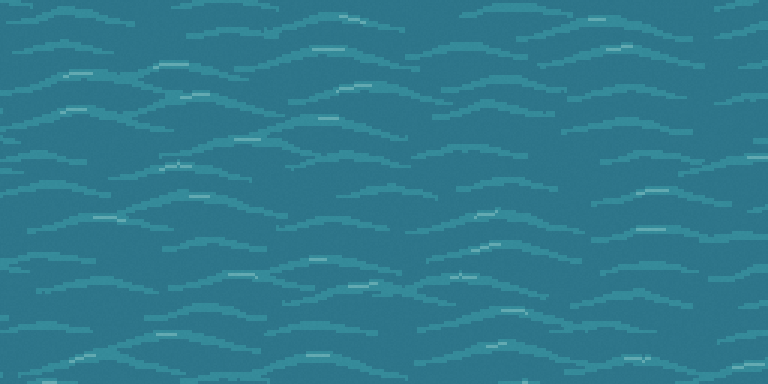
A WebGL 1 fragment shader for this texture:

```glsl
precision highp float;
// Pixel-art sea: bell-shaped ripples, thick at the crest and thin at the tips,
// scattered on a jittered grid of columns and snapped to square blocks.
// Larger ripples carry a short glint that follows the crest line.

uniform vec2 u_resolution;

// Lengths are in blocks unless noted
const float BLOCKS_HIGH = 128.0;              // blocks per canvas height
const vec2 SPACING = vec2(47.0, 11.4);        // distance between ripples
const vec2 JITTER = vec2(0.5, 0.34);          // scatter, as a share of spacing
const vec2 HALF_WIDTH = vec2(15.0, 31.0);     // smallest, largest ripple
const vec2 HEIGHT = vec2(2.6, 7.6);
const vec2 CREST_THICKNESS = vec2(2.5, 3.8);
const float TIP_THICKNESS = 1.6;
const float WOBBLE = 1.1;                     // unevenness of the crest line
const float WOBBLE_SCALE = 0.13;
const float GLINT_MIN_SIZE = 0.45;            // smaller ripples have no glint
const float GLINT_SHIFT = 7.0;                // furthest from the crest centre
const vec2 GLINT_HALF_LENGTH = vec2(3.2, 6.0);
const float GRAIN = 0.012;

const vec3 WATER = vec3(0.178, 0.460, 0.540);
const vec3 RIPPLE = vec3(0.208, 0.543, 0.602);
const vec3 GLINT = vec3(0.385, 0.665, 0.695);

const float PI = 3.14159;

float hash(vec2 p) {
  vec3 q = fract(p.xyx * vec3(0.1031, 0.1030, 0.0973));
  q += dot(q, q.yzx + 33.33);
  return fract((q.x + q.y) * q.z);
}

float gradientDot(vec2 corner, vec2 p) {
  float angle = 2.0 * PI * hash(corner);
  return dot(vec2(cos(angle), sin(angle)), p - corner);
}

float gradientNoise(vec2 p) {
  vec2 i = floor(p);
  vec2 f = p - i;
  vec2 w = f * f * f * (f * (f * 6.0 - 15.0) + 10.0);
  float low = mix(gradientDot(i, p), gradientDot(i + vec2(1.0, 0.0), p), w.x);
  float high = mix(gradientDot(i + vec2(0.0, 1.0), p),
                   gradientDot(i + vec2(1.0, 1.0), p), w.x);
  return mix(low, high, w.y);
}

// One ripple around its own centre: 0 = water, 1 = ripple, 2 = glint
float rippleLevel(vec2 p, vec2 id) {
  float size = hash(id + 17.3);
  float u = p.x / mix(HALF_WIDTH.x, HALF_WIDTH.y, size);
  if (abs(u) > 1.0) return 0.0;

  float bell = 0.5 + 0.5 * cos(PI * u);
  float wobble = WOBBLE * gradientNoise(vec2(p.x * WOBBLE_SCALE, 0.37)
                                        + id * vec2(31.0, 7.3));
  float crest = mix(HEIGHT.x, HEIGHT.y, size) * (bell - 0.5) + wobble;
  float thickness = mix(TIP_THICKNESS,
                        mix(CREST_THICKNESS.x, CREST_THICKNESS.y, size), bell);
  float depth = crest - p.y;
  if (depth < 0.0 || depth >= thickness) return 0.0;

  // Glint: the second row of blocks below the crest line
  float shift = GLINT_SHIFT * (2.0 * hash(id + 41.7) - 1.0);
  float halfLength = mix(GLINT_HALF_LENGTH.x, GLINT_HALF_LENGTH.y,
                         hash(id + 63.1));
  bool inRow = depth >= 1.0 && depth < 2.0;
  bool lit = size > GLINT_MIN_SIZE && abs(p.x - shift) < halfLength;
  return inRow && lit ? 2.0 : 1.0;
}

// Colour of the block that holds p
vec3 seaColor(vec2 p) {
  vec2 block = floor(p) + 0.5;
  float level = 0.0;
  for (int i = -1; i <= 1; i++) {
    float column = floor(block.x / SPACING.x) + float(i);
    float rise = hash(vec2(column, 5.7));     // each column starts elsewhere
    float row = floor(block.y / SPACING.y - rise);
    for (int j = -1; j <= 1; j++) {
      vec2 id = vec2(column, row + float(j));
      vec2 scatter = vec2(hash(id + 2.9), hash(id + 8.4)) - 0.5;
      vec2 center = (id + vec2(0.5, 0.5 + rise) + JITTER * scatter) * SPACING;
      level = max(level, rippleLevel(block - center, id));
    }
  }
  vec3 color = mix(WATER, RIPPLE, min(level, 1.0));
  return mix(color, GLINT, max(level - 1.0, 0.0));
}

void main() {
  float blocksPerPixel = BLOCKS_HIGH / u_resolution.y;

  // Four samples per pixel smooth the block edges at any size
  vec3 color = vec3(0.0);
  for (int i = 0; i < 2; i++) {
    for (int j = 0; j < 2; j++) {
      vec2 offset = 0.5 * vec2(float(i), float(j)) - 0.25;
      color += 0.25 * seaColor((gl_FragCoord.xy + offset) * blocksPerPixel);
    }
  }

  // Faint grain, half a block in size
  vec2 speck = floor(gl_FragCoord.xy * blocksPerPixel * 2.0);
  color += GRAIN * (hash(speck + 91.0) - 0.5);
  gl_FragColor = vec4(color, 1.0);
}
```
